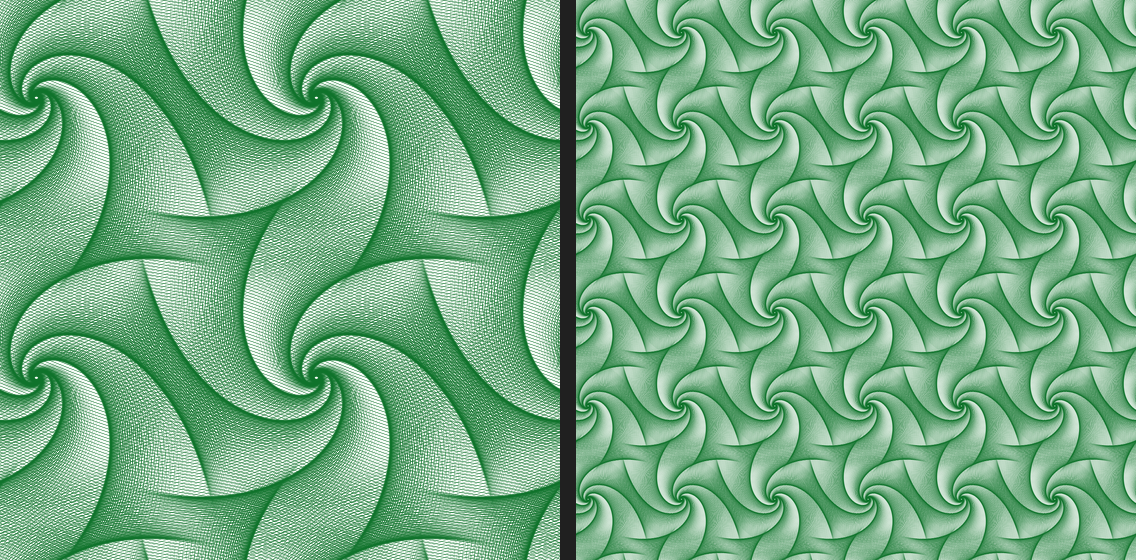
Left: one tile. Right: repeated 3 by 3.
Reproduce this pattern procedurally as a WebGL 1 fragment shader.

```glsl
precision highp float;
// Repeating six-armed spiral folds woven from fine green lines on white.

uniform vec2 u_resolution;

#define REPEATS 2.0
#define HUB vec2(0.130, 0.651)
#define INK vec3(0.06, 0.45, 0.17)
#define PAPER vec3(0.99, 1.0, 0.99)
#define LINE_WIDTH 0.0019
#define FOLD_DENSITY 62.0
#define WEAVE 9.0
#define DISC_RADIUS 0.465
#define ARM_SCALE 0.2604

const float PI = 3.14159265;
const float TAU = 6.2831853;

// Ink of evenly phased lines; turns into their mean tone when too fine to resolve.
float lineInk(float phase, float density, float px) {
  float tone = min(LINE_WIDTH * density, 1.0);
  float dist = abs(fract(phase) - 0.5) / density;
  float sharp = clamp((0.5 * (LINE_WIDTH + px) - dist) / px, 0.0, min(1.0, LINE_WIDTH / px));
  return mix(sharp, tone, smoothstep(0.5, 0.9, density * px));
}

// Angle past a spiral edge, repeated every half turn.
float anglePast(float theta, float logR, vec3 arm) {
  return mod(theta - (arm.x + arm.y * logR + arm.z * logR * logR), PI);
}

// Paper left uncovered by a pair of arms: a sharp edge with lines thinning out behind it.
float armGap(vec2 p, vec3 arm, float reach, float px) {
  float r = max(length(p), 0.0005);
  float logR = log(r / ARM_SCALE);
  float past = anglePast(atan(p.y, p.x + 1e-6), logR, arm);
  float slope = arm.y + 2.0 * arm.z * logR;
  float toDist = r * inversesqrt(1.0 + slope * slope);
  float d = max(past * toDist, 0.0004);

  float across = FOLD_DENSITY * sqrt(d);
  float along = WEAVE * logR;
  float density = length(vec2(0.5 * FOLD_DENSITY / sqrt(d), WEAVE / r));
  float radial = 1.0 - smoothstep(reach - 0.2, reach, r);
  float fade = radial * (1.0 - smoothstep(0.3, 1.05, past));
  float gap = 1.0 - fade * lineInk(across + along, density, px);
  gap *= 1.0 - fade * lineInk(across - along, density, px);

  float ahead = (PI - past) * toDist;
  return gap * (1.0 - radial * (1.0 - smoothstep(0.0, 0.003 + px, ahead)));
}

void main() {
  vec2 cell = gl_FragCoord.xy / u_resolution * REPEATS;
  float px = REPEATS / min(u_resolution.x, u_resolution.y);
  vec2 p = fract(cell - HUB + 0.5) - 0.5;
  float r = max(length(p), 0.0005);

  // Arm shapes: start angle, turn per log radius, curvature.
  vec3 armA = vec3(0.541, -1.240, 0.157);
  vec3 armB = vec3(-0.384, -1.117, 0.0);
  vec3 armC = vec3(-1.475, -1.047, 0.0);

  // Wavy ground lines, with a second set thinned outside the disc and in the pale crescents.
  vec2 wave = sin(TAU * (p + 0.3 * sin(TAU * p.yx) / TAU));
  float ground = lineInk(26.0 * p.x + 88.0 * p.y + 2.0 * wave.x, 92.0, px);
  float cross = lineInk(36.0 * p.x - 86.0 * p.y + 2.5 * wave.y, 93.0, px);
  float past = anglePast(atan(p.y, p.x + 1e-6), log(r / ARM_SCALE), armB);
  float crescent = smoothstep(PI - 0.85, PI - 0.55, past) * (1.0 - smoothstep(0.33, 0.46, r));
  float disc = 1.0 - smoothstep(DISC_RADIUS, DISC_RADIUS + 0.006, r);
  float clear = (1.0 - ground) * (1.0 - cross * mix(0.55, 1.0, disc) * (1.0 - crescent));

  // Arms from this hub and its neighbours.
  for (int j = -1; j <= 1; j++) {
    for (int i = -1; i <= 1; i++) {
      vec2 q = p - vec2(float(i), float(j));
      if (dot(q, q) < 0.68) {
        clear *= armGap(q, armA, 0.82, px);
        clear *= armGap(q, armB, 0.74, px);
        clear *= armGap(q, armC, 0.78, px);
      }
    }
  }

  // Solid hub with a pinhole.
  clear *= smoothstep(0.018, 0.055, r);
  float pinhole = 1.0 - smoothstep(0.002, 0.002 + px, length(p * vec2(0.7, 1.0)));
  clear = max(clear, pinhole);

  gl_FragColor = vec4(mix(INK, PAPER, clear), 1.0);
}
```
